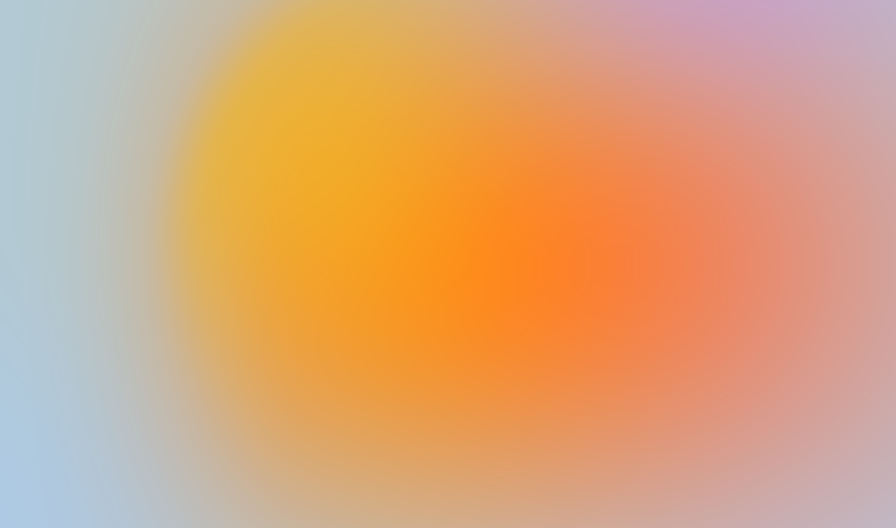
Write a Shadertoy shader that draws this background.

```glsl
// A soft warm gradient: an orange glow on a pale blue backdrop,
// layered with a yellow lobe on the left and a pink haze at the upper right.
// Each layer is an elliptical Gaussian, mixed over the one before it.

const vec3 SKY_LOW  = vec3(0.68, 0.79, 0.89);
const vec3 SKY_HIGH = vec3(0.70, 0.79, 0.83);
const vec3 SKY_EAST = vec3(0.70, 0.78, 0.88);
const vec3 ORANGE   = vec3(1.00, 0.54, 0.08);
const vec3 CORAL    = vec3(1.00, 0.44, 0.24);
const vec3 YELLOW   = vec3(0.96, 0.73, 0.09);
const vec3 PINK     = vec3(0.78, 0.57, 0.88);

// Elliptical falloff: 1 at the center, 1/e at one radius.
float glow(vec2 p, vec2 center, vec2 radius) {
    vec2 d = (p - center) / radius;
    return exp(-dot(d, d));
}

// Soft-edged ellipse; inner and outer bound the fade.
float softEllipse(vec2 p, vec2 center, vec2 radius, float inner, float outer) {
    return 1.0 - smoothstep(inner, outer, length((p - center) / radius));
}

// Pale backdrop, bluer toward the bottom and the right.
vec3 backdrop(vec2 p) {
    vec3 west = mix(SKY_LOW, SKY_HIGH, smoothstep(0.0, 0.6, p.y));
    return mix(west, SKY_EAST, smoothstep(0.3, 1.0, p.x));
}

// Yellow lobe: steeper on its right flank, with a curved left rim.
float yellowLobe(vec2 p) {
    vec2 center = vec2(0.34, 0.73);
    float width = mix(0.30, 0.18, smoothstep(0.24, 0.44, p.x));
    float rim = softEllipse(p, vec2(0.50, 0.53), vec2(0.305, 0.57), 0.88, 1.13);
    return 0.58 * rim * glow(p, center, vec2(width, 0.37));
}

void mainImage(out vec4 fragColor, in vec2 fragCoord) {
    vec2 uv = fragCoord / iResolution.xy;
    vec3 color = backdrop(uv);

    // Main glow, faded out toward the left side
    float warmth = glow(uv, vec2(0.56, 0.50), vec2(0.477, 0.542));
    warmth *= smoothstep(-0.02, 0.35, uv.x);
    vec3 warmColor = mix(ORANGE, CORAL, smoothstep(0.4, 0.9, uv.x));
    color = mix(color, warmColor, warmth);

    // Side accents
    color = mix(color, YELLOW, yellowLobe(uv));
    color = mix(color, PINK, 0.42 * glow(uv, vec2(0.80, 1.05), vec2(0.21, 0.21)));

    fragColor = vec4(clamp(color, 0.0, 1.0), 1.0);
}
```
